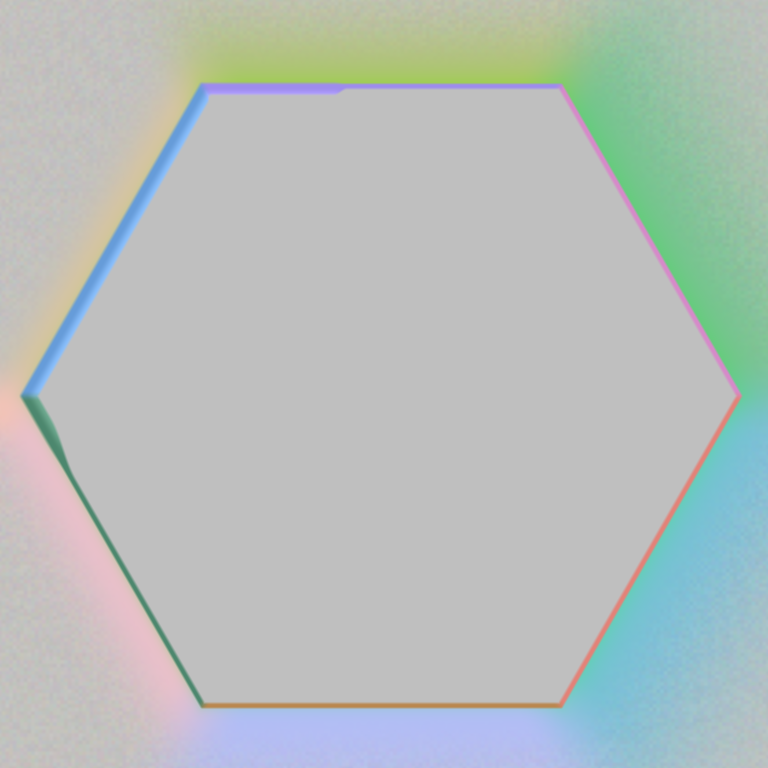
A three.js fragment shader for this texture map:

```glsl
varying vec2 vUv;

const float PI = 3.14159265;
const vec2 CENTER = vec2(0.497, 0.4845);
const float APOTHEM = 0.4035;
const vec3 FACE_GREY = vec3(0.75);
const vec3 OUTER_GREY = vec3(0.76, 0.755, 0.745);

float hash(vec2 cell, float seed) {
  return fract(sin(dot(cell, vec2(127.1, 311.7)) + seed * 74.7) * 43758.5);
}

float valueNoise(vec2 p, float seed) {
  vec2 cell = floor(p);
  vec2 f = fract(p);
  f = f * f * (3.0 - 2.0 * f);
  float low = mix(hash(cell, seed), hash(cell + vec2(1.0, 0.0), seed), f.x);
  float high = mix(hash(cell + vec2(0.0, 1.0), seed), hash(cell + vec2(1.0), seed), f.x);
  return mix(low, high, f.y);
}

// Signed distance to a flat-topped hexagon
float hexagon(vec2 p, float apothem) {
  const vec3 k = vec3(-0.8660254, 0.5, 0.5773503);
  p = abs(p);
  p -= 2.0 * min(dot(k.xy, p), 0.0) * k.xy;
  p -= vec2(clamp(p.x, -k.z * apothem, k.z * apothem), apothem);
  return length(p) * sign(p.y);
}

// Share of a sixth of the circle, with softened borders
float sector(vec2 p, float index, float softness) {
  float turn = atan(p.y, p.x) * 3.0 / PI - 0.5 - index;
  float offset = abs(mod(turn + 3.0, 6.0) - 3.0);
  return 1.0 - smoothstep(0.5 - softness, 0.5 + softness, offset);
}

// Position along one side, counterclockwise from its middle
float alongSide(vec2 p, float index) {
  float angle = (index + 0.5) * PI / 3.0;
  return dot(p, vec2(-sin(angle), cos(angle)));
}

// Wide halo with a thin tinted rim
vec3 halo(float d, vec3 rim, vec3 glow, float rimWidth, float reach) {
  float outside = max(d, 0.0);
  float spread = outside / reach;
  vec3 color = mix(OUTER_GREY, glow, exp(-spread * spread));
  return mix(color, rim, exp(-outside / rimWidth));
}

void addSide(inout vec3 glowSum, inout vec3 lineSum, vec2 p, float d, float index,
             vec3 line, vec3 rim, vec3 glow, float rimWidth, float reach) {
  glowSum += sector(p, index, 0.12) * halo(d, rim, glow, rimWidth, reach);
  lineSum += sector(p, index, 0.015) * line;
}

// Depth of the bevel: thin, but heavier from the top to the left
float bevelDepth(vec2 p) {
  float top = sector(p, 1.0, 0.01) * smoothstep(0.045, 0.062, alongSide(p, 1.0));
  float upperLeft = sector(p, 2.0, 0.01);
  float lowerLeft = sector(p, 3.0, 0.01)
                  * (1.0 - smoothstep(-0.19, -0.105, alongSide(p, 3.0)));
  return 0.0035 + 0.0075 * top + 0.0125 * upperLeft + 0.012 * lowerLeft;
}

void main() {
  vec2 p = vUv - CENTER;
  float d = hexagon(p, APOTHEM);

  // Six sides, counterclockwise from the upper right
  vec3 glow = vec3(0.0);
  vec3 line = vec3(0.0);
  addSide(glow, line, p, d, 0.0, vec3(0.84, 0.54, 0.79),
          vec3(0.38, 0.81, 0.47), vec3(0.48, 0.76, 0.58), 0.022, 0.17);
  addSide(glow, line, p, d, 1.0, vec3(0.62, 0.55, 0.93),
          vec3(0.60, 0.82, 0.28), vec3(0.69, 0.76, 0.47), 0.014, 0.092);
  addSide(glow, line, p, d, 2.0, vec3(0.40, 0.61, 0.85),
          vec3(0.72, 0.78, 0.55), vec3(0.85, 0.77, 0.62), 0.006, 0.04);
  addSide(glow, line, p, d, 3.0, vec3(0.30, 0.53, 0.43),
          vec3(0.70, 0.79, 0.60), vec3(0.93, 0.75, 0.80), 0.006, 0.068);
  addSide(glow, line, p, d, 4.0, vec3(0.73, 0.53, 0.31),
          vec3(0.60, 0.78, 0.84), vec3(0.70, 0.74, 0.97), 0.008, 0.14);
  addSide(glow, line, p, d, 5.0, vec3(0.89, 0.51, 0.47),
          vec3(0.38, 0.82, 0.70), vec3(0.47, 0.75, 0.85), 0.018, 0.18);

  // Peach bloom at the left corner
  vec2 fromCorner = (vUv - vec2(0.0, 0.465)) / vec2(0.03, 0.035);
  glow = mix(glow, vec3(0.98, 0.77, 0.70), 0.7 * exp(-dot(fromCorner, fromCorner)));

  // Coloured grain in the fading halo
  vec3 grain = vec3(valueNoise(vUv * 210.0, 1.0), valueNoise(vUv * 210.0, 2.0),
                    valueNoise(vUv * 210.0, 3.0)) - 0.5;
  glow += grain * 0.045 * smoothstep(0.01, 0.1, d);

  // Flat face and bevel line
  vec3 color = mix(FACE_GREY, glow, smoothstep(-0.002, 0.002, d));
  float depth = bevelDepth(p);
  float heavy = smoothstep(0.004, 0.014, depth);
  line = mix(line, line + 0.14, heavy * smoothstep(0.002, 0.016, -d));
  float inner = smoothstep(-depth - 0.0025, -depth + 0.0025, d);
  float outer = 1.0 - smoothstep(0.001, 0.005 + 0.002 * heavy, d);
  color = mix(color, line, inner * outer);

  gl_FragColor = vec4(color, 1.0);
}
```
